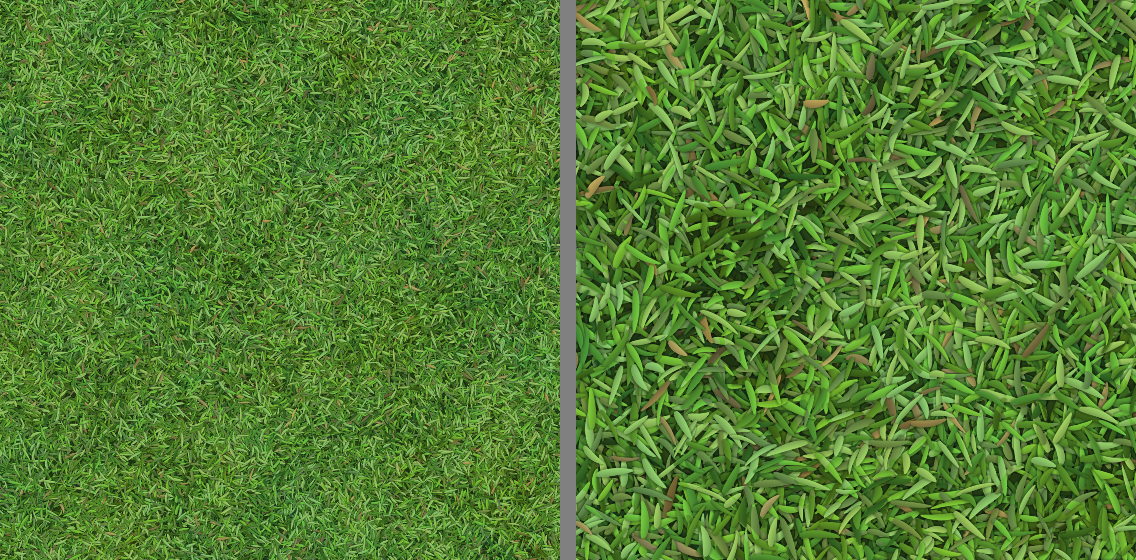
Left, the full canvas; right, a detail of the centre.
Give the GLSL for this texture, as a WebGL 2 fragment shader.

```glsl
#version 300 es
precision highp float;
precision highp int;
// Dense short lawn seen from above: layers of tapered, slightly bent blades
// are scattered on jittered grids and stacked from dark depths to bright tips.
// Layered sines vary the tone, warmth and lean of the grass in soft clumps.

#define LAYERS 12
#define CELLS 64.0
#define HALF_LENGTH vec2(0.0060, 0.0142)
#define HALF_WIDTH vec2(0.0012, 0.0024)
#define BEND 0.0022
#define LEAN_SPREAD 2.7
#define DEPTH_TONE 0.45
#define CLUMP_TONE 0.15
#define SHADOW 0.24
#define STRAW_SHARE 0.03

uniform vec2 u_resolution;
out vec4 fragColor;

const vec3 SOIL   = vec3(0.14, 0.24, 0.08);
const vec3 FOREST = vec3(0.21, 0.38, 0.11);
const vec3 LEAF   = vec3(0.31, 0.53, 0.16);
const vec3 DULL   = vec3(0.39, 0.52, 0.26);
const vec3 BRIGHT = vec3(0.42, 0.70, 0.21);
const vec3 PALE   = vec3(0.53, 0.72, 0.36);
const vec3 STRAW  = vec3(0.58, 0.53, 0.31);

// Integer hash: four independent values in 0..1
vec4 hash4(ivec4 key) {
    uvec4 v = uvec4(key) * 1664525u + 1013904223u;
    v += v.yzxy * v.wxyz;
    v ^= v >> 16u;
    v += v.yzxy * v.wxyz;
    return vec4(v >> 16u) / 65535.0;
}

// Layered, warped sines, roughly -1..1
float clumps(vec2 p, float seed) {
    float sum = 0.0, weight = 0.5;
    p = p * 13.0 + seed;
    for (int i = 0; i < 5; i++) {
        p += 0.7 * sin(p.yx * 1.3 + seed);
        sum += weight * sin(p.x) * cos(p.y);
        p = mat2(0.8, 0.6, -0.6, 0.8) * p * 1.65;
        weight *= 0.8;
    }
    return sum;
}

// Colour for a tone rank in 0..1; step positions set the area shares
vec3 grassColor(float tone) {
    vec3 c = mix(SOIL, FOREST, step(0.08, tone));
    c = mix(c, LEAF, step(0.26, tone));
    c = mix(c, DULL, step(0.54, tone));
    c = mix(c, BRIGHT, step(0.68, tone));
    return mix(c, PALE, step(0.85, tone));
}

void main() {
    vec2 uv = gl_FragCoord.xy / u_resolution.y;
    float pixel = 1.0 / u_resolution.y;
    float clump = clumps(uv, 2.7);
    float warmth = clumps(uv * 0.8, 8.1);
    vec3 color = SOIL * (1.0 + 0.2 * clump);

    for (int layer = 0; layer < LAYERS; layer++) {
        float depth = float(layer) / float(LAYERS - 1);
        vec2 shift = fract(float(layer) * vec2(0.618, 0.414));
        ivec2 home = ivec2(floor(uv * CELLS + shift));

        for (int k = 0; k < 9; k++) {
            // Blade placement
            ivec2 cell = home + ivec2(k % 3, k / 3) - 1;
            vec4 shape = hash4(ivec4(cell, layer, 1));
            vec2 root = (vec2(cell) + shape.xy - shift) / CELLS;
            vec2 d = uv - root;
            float halfLen = mix(HALF_LENGTH.x, HALF_LENGTH.y, shape.z);
            if (dot(d, d) > halfLen * halfLen * 1.2) continue;

            vec4 look = hash4(ivec4(cell, layer, 2));
            float lean = 1.1 + 1.2 * sin(root.x * 21.0 + 2.0 * sin(root.y * 17.0));
            float angle = lean + (shape.w - 0.5) * LEAN_SPREAD;
            if (look.w > 0.5) angle += 3.14159;
            vec2 axis = vec2(cos(angle), sin(angle));

            // Blade space: along runs -1 at the base to 1 at the tip
            float along = dot(d, axis) / halfLen;
            float side = dot(d, vec2(-axis.y, axis.x));
            side += BEND * (look.z - 0.5) * 2.0 * (along * along - 0.3);
            float width = mix(HALF_WIDTH.x, HALF_WIDTH.y, look.y);
            float taper = sqrt(max(1.0 - along * along, 0.0)) * (1.0 - 0.3 * along);
            float edge = abs(side) - width * taper;
            float ends = smoothstep(1.0, 0.9, abs(along));
            float cover = smoothstep(0.5, -0.5, edge / pixel) * ends;

            // Soft contact shadow below the blade
            color *= 1.0 - SHADOW * ends * smoothstep(width, 0.0, edge);

            // Blade colour, crease and lighter tip
            float tone = 0.54 + (look.x - 0.5) * 0.92
                       + (depth - 0.7) * DEPTH_TONE + clump * CLUMP_TONE;
            vec3 blade = grassColor(tone);
            float dry = fract(look.z * 37.0 + look.y * 11.0);
            blade = mix(blade, STRAW * (0.6 + 0.5 * tone), step(dry, STRAW_SHARE));
            float hue = fract(look.y * 53.0) - 0.5 + 0.5 * warmth;
            blade += hue * vec3(0.06, 0.0, -0.05);
            blade *= 1.03 + 0.13 * clamp(side / width, -1.0, 1.0) + 0.07 * along;
            color = mix(color, blade, cover);
        }
    }
    fragColor = vec4(clamp(color, 0.0, 1.0), 1.0);
}
```
